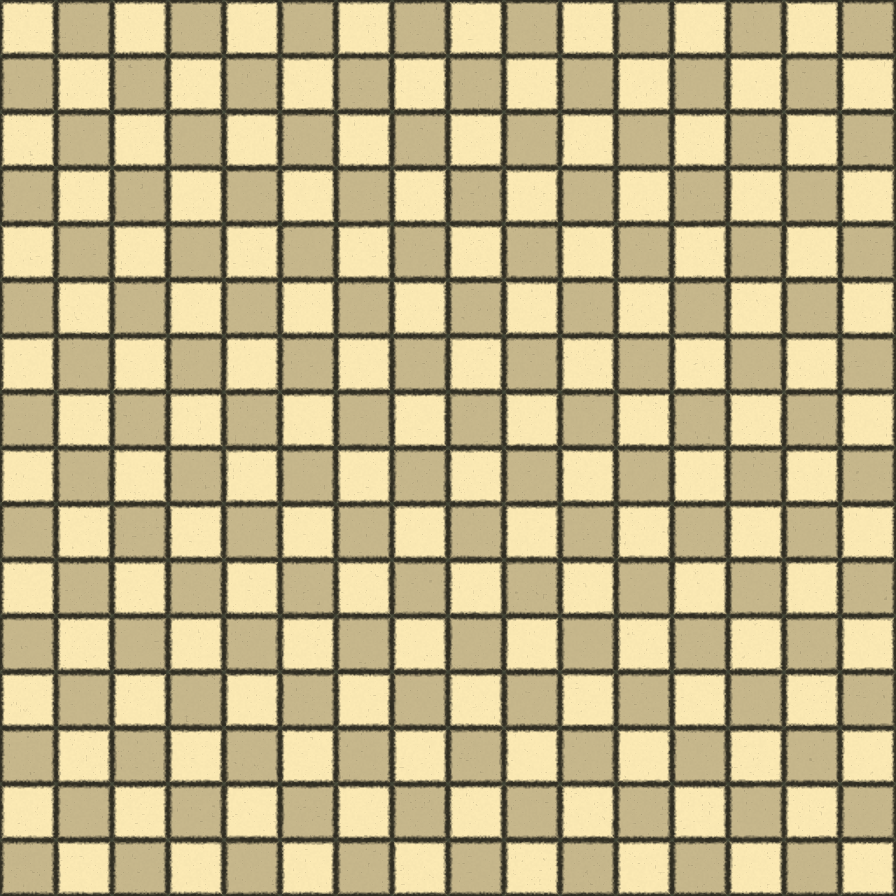
Give the GLSL for this pattern, as a Shadertoy shader.

```glsl
// A seamless 16 by 16 checkerboard of cream and khaki tiles with soft dark joints.
// The distance to the nearest tile edge drives the joint shading; wrapping
// value noise roughens that edge and scatters fine specks over the tiles.

// Integer hash of a grid point, from 0 to 1
float hash(vec2 cell) {
    uvec2 q = uvec2(cell) * uvec2(1597u, 3571u);
    uint h = (q.x ^ (q.y << 7)) * 74093u;
    h = (h ^ (h >> 15)) * 48271u;
    h = (h ^ (h >> 13)) * 69621u;
    return float((h ^ (h >> 16)) & 65535u) / 65535.0;
}

// Value noise that wraps after a whole number of cells
float wrappedNoise(vec2 uv, float period) {
    vec2 p = uv * period - 0.5;
    vec2 i = floor(p);
    vec2 f = smoothstep(0.0, 1.0, p - i);
    vec2 a = mod(i, period);
    vec2 b = mod(i + 1.0, period);
    return mix(mix(hash(a), hash(vec2(b.x, a.y)), f.x),
               mix(hash(vec2(a.x, b.y)), hash(b), f.x), f.y);
}

void mainImage(out vec4 fragColor, in vec2 fragCoord) {
    vec2 uv = fragCoord / iResolution.xy;
    vec2 grid = uv * 16.0;
    vec2 tile = floor(grid);
    float grain = wrappedNoise(uv, 512.0);

    // Alternating tiles, with khaki at the lower left
    float isCream = mod(tile.x + tile.y, 2.0);
    vec3 color = mix(vec3(0.775, 0.715, 0.545), vec3(0.98, 0.91, 0.70), isCream);

    // Faint grain and sparse darker specks
    color *= 1.0 + 0.025 * (grain - 0.5);
    color *= 1.0 - 0.13 * smoothstep(0.86, 1.0, grain);

    // Joint color, a little paler where joints cross
    vec2 edge = 0.5 - abs(fract(grid) - 0.5);
    float crossing = 1.0 - smoothstep(0.01, 0.06, max(edge.x, edge.y));
    vec3 joint = mix(vec3(0.195, 0.185, 0.14), vec3(0.27, 0.28, 0.22), crossing);
    joint *= 0.9 + 0.2 * grain;

    // Soft, grainy joint profile, widened to at least a pixel
    float pixel = 16.0 / min(iResolution.x, iResolution.y);
    float edgeDistance = min(edge.x, edge.y) + 0.028 * (grain - 0.5);
    float coverage = smoothstep(0.015, 0.015 + max(0.077, pixel), edgeDistance);

    fragColor = vec4(mix(joint, color, coverage), 1.0);
}
```
